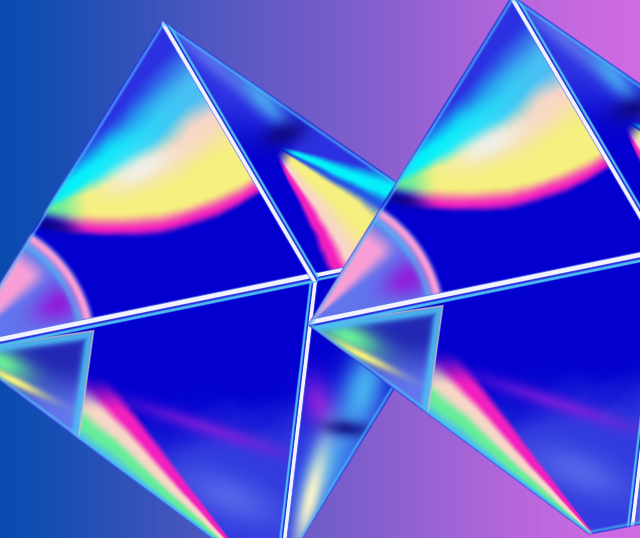
Reproduce this background procedurally as a WebGL 1 fragment shader.

```glsl
precision highp float;
uniform vec2 u_resolution;

const float HEIGHT = 6.44; // canvas height in scene units, y runs down
const vec2 COPY_SHIFT = vec2(4.18, -.3);
const float RIDGE = .062;

// Prism corners
const vec2 APEX = vec2(1.95, .24);
const vec2 LEFT = vec2(-.5, 4.19);
const vec2 RIGHT = vec2(5.8, 2.9);
const vec2 BASE_L = vec2(2.87, 6.7);
const vec2 BASE_R = vec2(3.55, 6.57);
const vec2 HUB = vec2(3.76, 3.32);
const vec2 FOOT = vec2(3.37, 6.61);

const vec3 DEEP = vec3(.01, 0, .81);
const vec3 NAVY = vec3(.06, .02, .48);
const vec3 BLUE = vec3(.17, .19, .88);
const vec3 PERI = vec3(.38, .46, .93);
const vec3 SKY = vec3(.3, .74, .95);
const vec3 CYAN = vec3(.02, .94, .98);
const vec3 GREEN = vec3(.4, .93, .6);
const vec3 YELLOW = vec3(.96, .94, .5);
const vec3 PEACH = vec3(.97, .84, .78);
const vec3 PINK = vec3(.97, .62, .84);
const vec3 MAGENTA = vec3(.95, .12, .75);
const vec3 VIOLET = vec3(.56, .12, .86);
const vec3 WHITE = vec3(.94, .95, 1);

float ramp(float a, float b, float x) { return smoothstep(a, b, x); }
float peak(float x, float w) { return exp(-x * x / (w * w)); }
void tint(inout vec3 c, vec3 k, float a) { c = mix(c, k, a); }

float cover(float d) {
  float px = HEIGHT / u_resolution.y;
  return ramp(-px, px, d);
}

// Signed distance to a line, positive on its clockwise side
float side(vec2 p, vec2 a, vec2 b) {
  vec2 n = normalize(b - a), d = p - a;
  return n.x * d.y - n.y * d.x;
}

float segment(vec2 p, vec2 a, vec2 b) {
  vec2 e = b - a;
  return length(p - a - e * clamp(dot(p - a, e) / dot(e, e), 0., 1.));
}

// Soft oval glow, turned by an angle
float glow(vec2 p, float x, float y, float turn, float rx, float ry) {
  vec2 n = vec2(cos(turn), sin(turn)), d = p - vec2(x, y);
  return peak(dot(d, n), rx) * peak(n.x * d.y - n.y * d.x, ry);
}

float ripple(vec2 p) {
  float sum = 0., amp = .5;
  for (int i = 0; i < 4; i++) {
    sum += amp * sin(p.x * 3.1 + 1.7 * sin(p.y * 2.3)) * cos(p.y * 2.7 - p.x);
    p = mat2(1.5, 1.1, -1.1, 1.5) * p + 1.3;
    amp *= .5;
  }
  return sum;
}

vec3 upperLeft(vec2 p, float n) {
  // Spectrum fan above a bowed edge
  float h = 2.82 - .17 * (p.x - 1.4) * (p.x - 1.4) - p.y + .04 * n;
  float t = h / max(.55 * p.x - .05, .12) + .06 * n;
  float east = ramp(.9, 2.5, p.x);
  vec3 c = mix(DEEP, MAGENTA, ramp(-.06, .07, h) * ramp(.5, 1.1, p.x));
  tint(c, mix(GREEN, YELLOW, ramp(.65, 1.1, p.x)), ramp(.04, .27, h));
  tint(c, PEACH, ramp(.45, .9, t) * east);
  tint(c, mix(CYAN, SKY, east), ramp(.88, 1.25, t));
  tint(c, BLUE, ramp(1.35, 2.15, t));
  tint(c, WHITE, .75 * glow(p, 1.68, 2.02, -.46, .42, .17));
  tint(c, NAVY, .8 * glow(p, .62, 2.69, .2, .26, .07));
  // Rounded reflection around the left corner
  vec2 q = p - LEFT;
  float r = length(q), a = atan(-q.y, q.x);
  vec3 w = mix(PERI, VIOLET, peak(r - 1.32, .32) * peak(a - .43, .16));
  tint(w, PINK, ramp(.62, .82, a) * ramp(1.5, 1.2, r));
  tint(w, SKY, .6 * peak(r - 1.49, .05));
  tint(w, PINK, peak(r - 1.59, .06));
  return mix(w, c, ramp(1.61, 1.7, r));
}

vec3 upperRight(vec2 p, float n) {
  vec3 c = mix(BLUE, DEEP, ramp(1.1, 2., p.y));
  tint(c, PERI, .8 * glow(p, 2.55, .75, .7, .7, .12));
  tint(c, SKY, .75 * glow(p, 3.15, 1.2, .84, .42, .13));
  // Rays spreading from a dark knot
  vec2 q = p - vec2(3.24, 1.72);
  float a = atan(q.y, q.x) + .04 * n;
  vec3 rays = mix(BLUE, CYAN, ramp(.2, .36, a));
  tint(rays, BLUE, .8 * ramp(.4, .5, a));
  tint(rays, YELLOW, ramp(.5, .62, a));
  tint(rays, PEACH, ramp(.72, .95, a));
  tint(rays, MAGENTA, ramp(.95, 1.06, a));
  tint(rays, DEEP, ramp(1.08, 1.17, a));
  tint(c, rays, ramp(.12, .4, q.x + .6 * q.y));
  return mix(c, NAVY, .85 * glow(p, 3.4, 1.6, -.29, .27, .14));
}

vec3 lowerLeft(vec2 p, float n) {
  vec3 c = mix(DEEP, PERI, .5 * ramp(5.1, 6.2, p.y + .2 * p.x + .25 * n));
  tint(c, PERI, .7 * glow(p, 2.75, 5.95, .38, .6, .25));
  tint(c, VIOLET, .7 * glow(p, 2.5, 5.13, .32, 1., .1));
  // Beam narrowing towards the base
  float m = side(p, BASE_L, LEFT) * 1.25 / max(3.02 - p.x, .05) + .02 * n;
  vec3 beam = mix(SKY, GREEN, ramp(0., .12, m));
  tint(beam, PEACH, ramp(.13, .25, m));
  tint(beam, MAGENTA, ramp(.29, .42, m));
  tint(c, beam, ramp(.63, .48, m) * ramp(4.45, 4.95, p.y));
  // Small glassy triangle at the left corner
  vec2 top = vec2(1.13, 3.95), low = vec2(.95, 5.24);
  float d = min(side(p, LEFT, top), side(p, top, low));
  vec3 g = mix(BLUE * .8, PERI, ramp(4.3, 5., p.y));
  tint(g, GREEN, glow(p, 0., 4.33, .42, .42, .17));
  tint(g, YELLOW, glow(p, .15, 4.55, .46, .46, .055));
  tint(g, SKY, .9 * peak(d - .05, .06));
  tint(g, PEACH, .7 * peak(d, .022));
  return mix(c, g, cover(d));
}

vec3 lowerRight(vec2 p) {
  vec3 c = mix(DEEP, BLUE, ramp(4.2, 5.4, p.y));
  tint(c, SKY, .9 * glow(p, 4.35, 4.65, 1.86, .6, .25));
  tint(c, VIOLET, .9 * glow(p, 3.82, 4.85, 1.28, .35, .18));
  tint(c, SKY, .8 * glow(p, 3.9, 5.6, 1.95, .7, .25));
  tint(c, mix(WHITE, YELLOW, .4), glow(p, 3.72, 5.95, 1.82, .65, .12));
  return mix(c, NAVY, .8 * glow(p, 4.15, 5.13, .1, .3, .1));
}

// Bevelled ridge: white, thin blue groove, pale blue
void ridge(inout vec3 c, vec2 p, vec2 a, vec2 b, float w) {
  float s = side(p, a, b) / w;
  vec3 k = mix(WHITE, BLUE, ramp(-.1, .2, s));
  tint(k, SKY, ramp(.25, .65, s));
  tint(k, PERI, ramp(-.7, -1., s));
  tint(c, k, cover(w - segment(p, a, b)));
}

void prism(inout vec3 scene, vec2 p) {
  float n = ripple(p), spine = side(p, APEX, HUB), shelf = side(p, LEFT, HUB);
  vec3 c = lowerRight(p);
  tint(c, lowerLeft(p, n), cover(shelf) * cover(side(p, HUB, FOOT)));
  tint(c, upperLeft(p, n), cover(spine) * cover(-shelf));
  tint(c, upperRight(p, n), cover(-spine) * cover(side(p, RIGHT, HUB)));
  ridge(c, p, HUB, FOOT, RIDGE * .75);
  ridge(c, p, HUB, RIGHT, RIDGE * .8);
  ridge(c, p, LEFT, HUB, RIDGE);
  ridge(c, p, HUB, APEX, RIDGE * .8);
  // Silhouette with a fine bright rim
  float d = min(side(p, APEX, RIGHT), side(p, RIGHT, BASE_R));
  d = min(d, min(side(p, BASE_R, BASE_L), side(p, BASE_L, LEFT)));
  d = min(d, side(p, LEFT, APEX));
  tint(c, SKY, .65 * peak(d - .03, .02));
  tint(c, BLUE, .7 * peak(d, .016));
  tint(scene, c, cover(d));
}

void main() {
  vec2 p = vec2(gl_FragCoord.x, u_resolution.y - gl_FragCoord.y) * HEIGHT / u_resolution.y;
  float x = gl_FragCoord.x / u_resolution.x;
  vec3 c = mix(vec3(0, .29, .68), vec3(.31, .34, .75), ramp(-.1, .42, x));
  tint(c, vec3(.83, .42, .89), ramp(.2, 1.08, x));
  prism(c, p);
  prism(c, p - COPY_SHIFT);
  gl_FragColor = vec4(c, 1);
}
```
